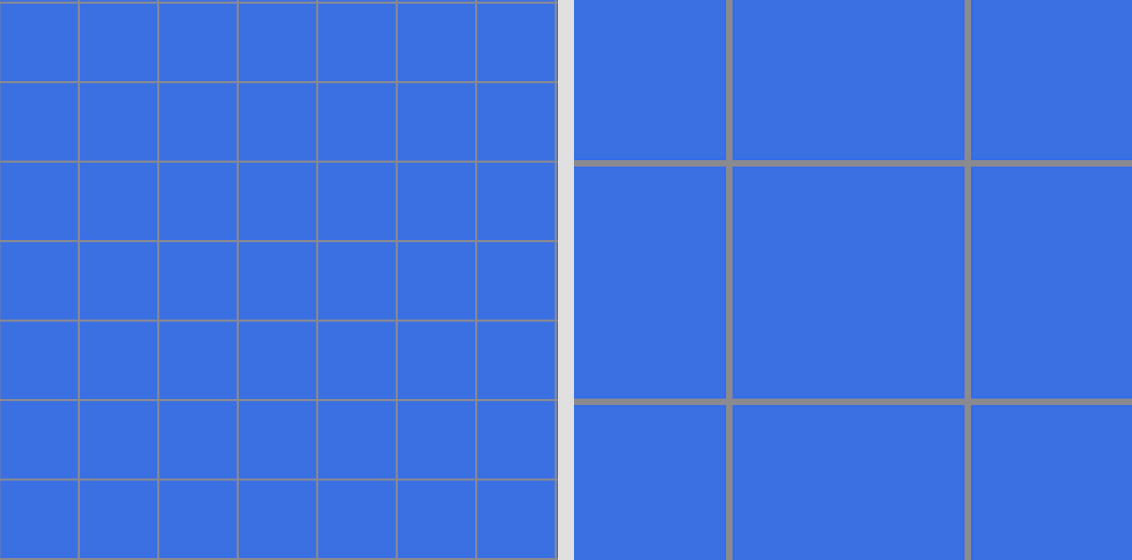
Left: the whole. Right: its middle third, enlarged.
Reproduce this pattern procedurally as a WebGL 2 fragment shader.

```glsl
#version 300 es
precision highp float;

#define PITCH 0.14193
#define ORIGIN vec2(-0.0012, 0.0017)
#define LINE_WIDTH 0.0039
#define HALO_WIDTH 0.0012
#define TILE_COLOR vec3(0.232, 0.440, 0.888)
#define HALO_COLOR vec3(0.200, 0.420, 0.930)
#define LINE_COLOR vec3(0.540, 0.540, 0.560)

uniform vec2 u_resolution;
out vec4 fragColor;

// Distance to the nearest grid line centre on each axis
vec2 gridDistance(vec2 p) {
    vec2 cell = fract((p - ORIGIN) / PITCH + 0.5) - 0.5;
    return abs(cell) * PITCH;
}

// Antialiased coverage of a band reaching halfWidth from its centre
float band(float dist, float halfWidth, float pixel) {
    return clamp((halfWidth - dist) / pixel + 0.5, 0.0, 1.0);
}

void main() {
    float pixel = 1.0 / u_resolution.y;
    vec2 p = gl_FragCoord.xy * pixel;

    vec2 axisDist = gridDistance(p);
    float dist = min(axisDist.x, axisDist.y);
    float halfLine = 0.5 * LINE_WIDTH;

    // Flat tile, a slightly richer blue rim, then the grey line
    vec3 color = mix(TILE_COLOR, HALO_COLOR, band(dist, halfLine + HALO_WIDTH, pixel));
    color = mix(color, LINE_COLOR, band(dist, halfLine, pixel));

    fragColor = vec4(color, 1.0);
}
```
